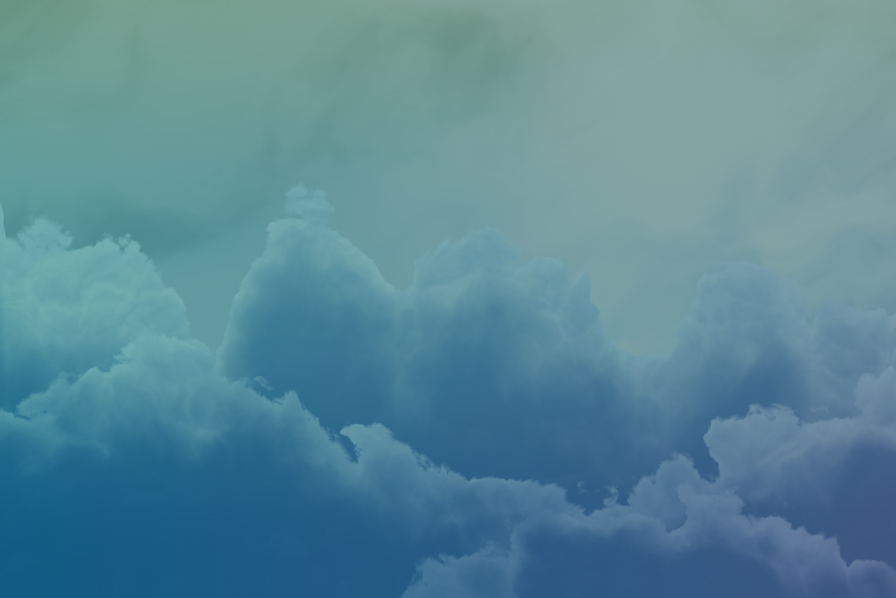
A Shadertoy shader for this texture:

```glsl
float hash(vec2 p) {
    vec3 q = fract(p.xyx * 0.1031);
    q += dot(q, q.yzx + 33.33);
    return fract((q.x + q.y) * q.z);
}

float noise(vec2 p) {
    vec2 i = floor(p), f = fract(p);
    f = f * f * (3.0 - 2.0 * f);
    return mix(mix(hash(i), hash(i + vec2(1, 0)), f.x),
               mix(hash(i + vec2(0, 1)), hash(i + vec2(1, 1)), f.x), f.y);
}

float fbm(vec2 p) {
    float sum = 0.0, amp = 0.5;
    for (int i = 0; i < 6; i++) {
        sum += amp * noise(p);
        p = mat2(1.6, 1.2, -1.2, 1.6) * p + 7.3;
        amp *= 0.5;
    }
    return sum;
}

// Rounded domes around scattered cell points
float dome(vec2 p) {
    vec2 cell = floor(p);
    float nearest = 1.0;
    for (int y = -1; y <= 1; y++)
    for (int x = -1; x <= 1; x++) {
        vec2 c = cell + vec2(x, y);
        vec2 d = c + vec2(hash(c), hash(c + 41.7)) - p;
        nearest = min(nearest, dot(d, d));
    }
    return 1.0 - nearest;
}

// Cauliflower texture: domes on domes
float puffs(vec2 p) {
    float sum = 0.0, amp = 0.5;
    for (int i = 0; i < 5; i++) {
        sum += amp * dome(p);
        p = mat2(1.7, 1.1, -1.1, 1.7) * p + 3.1;
        amp *= 0.5;
    }
    return sum;
}

vec3 skyColor(vec2 uv) {
    vec3 haze = mix(vec3(0.34, 0.60, 0.62), vec3(0.42, 0.57, 0.63), uv.x);
    vec3 zenith = mix(vec3(0.46, 0.63, 0.56), vec3(0.49, 0.61, 0.57), uv.x);
    return mix(haze, zenith, smoothstep(0.55, 1.05, uv.y));
}

vec3 litColor(vec2 uv) {
    vec3 low = mix(vec3(0.16, 0.46, 0.58), vec3(0.37, 0.44, 0.59), uv.x);
    vec3 high = mix(vec3(0.41, 0.66, 0.67), vec3(0.43, 0.57, 0.64), uv.x);
    return mix(low, high, smoothstep(0.0, 0.52, uv.y));
}

vec3 shadowColor(vec2 uv) {
    vec3 low = mix(vec3(0.06, 0.36, 0.52), vec3(0.24, 0.34, 0.51), uv.x);
    vec3 high = mix(vec3(0.25, 0.53, 0.60), vec3(0.27, 0.45, 0.57), uv.x);
    return mix(low, high, smoothstep(0.05, 0.6, uv.y));
}

// A cloud bank, bright along its crest and dark below
vec3 addBank(vec3 behind, vec2 p, vec2 uv, float crest, float thickness, float seed) {
    vec2 warp = vec2(fbm(p * 9.0 + seed), fbm(p * 9.0 + seed + 19.0)) - 0.5;
    vec2 q = p * 7.0 + warp * 0.9 + seed;
    float puff = puffs(q);
    float relief = puff - puffs(q + vec2(-0.04, 0.1));
    float depth = crest - p.y + 0.22 * (puff - 0.76) + 0.12 * warp.x;
    float patches = fbm(p * 4.5 + seed * 2.0) - 0.5;
    float light = 1.0 - smoothstep(0.0, thickness, depth + thickness * 1.3 * patches);
    light += relief * mix(0.5, 1.7, light);
    vec3 color = mix(shadowColor(uv), litColor(uv), clamp(light, 0.0, 1.15));
    color += 0.035 * exp(-max(depth, 0.0) * 45.0) * smoothstep(0.0, 0.4, uv.y);
    return mix(behind, color, smoothstep(0.0, 0.018, depth));
}

// Towers as center, top and steepness
float towerCrest(float x) {
    vec3 towers[6] = vec3[6](
        vec3(0.12, 0.62, 3.5), vec3(0.53, 0.68, 9.0), vec3(0.82, 0.60, 3.0),
        vec3(1.25, 0.58, 9.0), vec3(1.46, 0.53, 6.0), vec3(-0.06, 0.78, 40.0));
    float top = 0.42;
    for (int i = 0; i < 6; i++) {
        float d = x - towers[i].x;
        top = max(top, towers[i].y - towers[i].z * d * d);
    }
    return top;
}

void mainImage(out vec4 fragColor, in vec2 fragCoord) {
    vec2 uv = fragCoord / iResolution.xy;
    vec2 p = fragCoord / iResolution.y;

    // Sky with soft high veils toward the right
    vec3 color = skyColor(uv);
    vec2 drift = mat2(0.9, -0.35, 0.35, 0.9) * p;
    float veil = fbm(drift * vec2(2.5, 4.5) + fbm(p * 3.0) * 1.3);
    float side = smoothstep(0.25, 0.75, uv.x + 0.25 * (uv.y - 0.7));
    color = mix(color, vec3(0.54, 0.66, 0.65), smoothstep(0.35, 0.7, veil) * mix(0.12, 0.75, side));
    color -= 0.05 * smoothstep(0.5, 0.25, veil);

    // Cloud banks from far to near
    color = addBank(color, p, uv, towerCrest(p.x), 0.32, 3.0);
    color = addBank(color, p, uv, 0.3 + 0.1 * cos(4.6 * p.x - 1.2), 0.17, 11.0);
    color = addBank(color, p, uv, 0.2 - (p.x - 1.1) * (p.x - 1.1), 0.13, 23.0);

    fragColor = vec4(color, 1.0);
}
```
